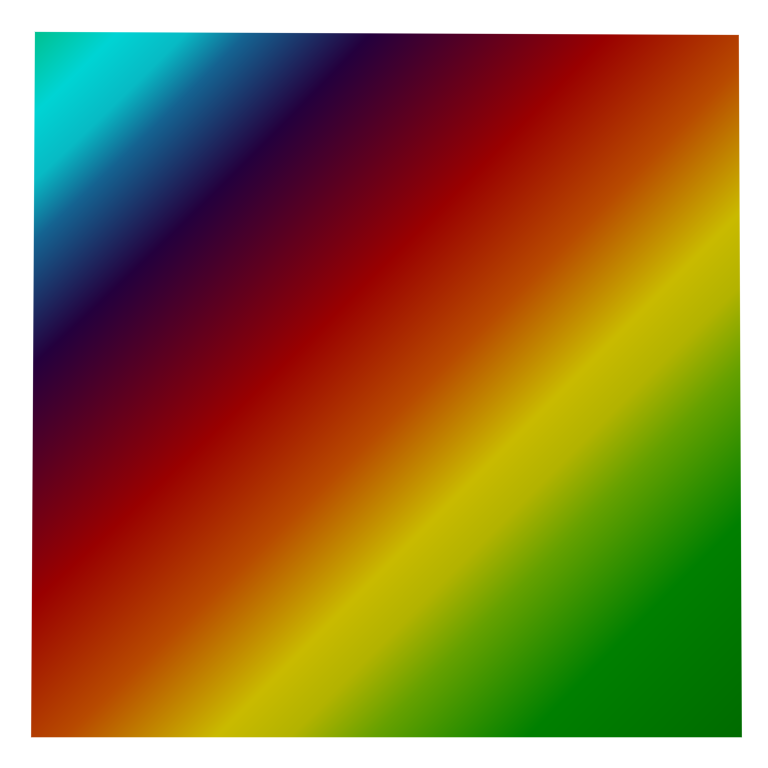
Write a WebGL 1 fragment shader that draws this background.

```glsl
precision highp float;

uniform vec2 u_resolution;

// Signed distance to the line a-b, positive on its left
float leftOf(vec2 p, vec2 a, vec2 b) {
    vec2 dir = normalize(b - a);
    return dir.x * (p.y - a.y) - dir.y * (p.x - a.x);
}

// Slightly skewed sheet, corners taken counterclockwise
float sheetDistance(vec2 p) {
    vec2 bottomLeft = vec2(0.0405, 0.040);
    vec2 bottomRight = vec2(0.966, 0.040);
    vec2 topRight = vec2(0.962, 0.9545);
    vec2 topLeft = vec2(0.0455, 0.9585);
    float horizontal = min(leftOf(p, bottomLeft, bottomRight), leftOf(p, topRight, topLeft));
    float vertical = min(leftOf(p, bottomRight, topRight), leftOf(p, topLeft, bottomLeft));
    return min(horizontal, vertical);
}

// Blend toward the next colour stop
vec3 ramp(vec3 color, vec3 next, float start, float end, float t) {
    return mix(color, next, clamp((t - start) / (end - start), 0.0, 1.0));
}

vec3 spectrum(float t) {
    vec3 color = vec3(0.0, 0.75, 0.55);
    color = ramp(color, vec3(0.0, 0.83, 0.83), 0.08, 0.195, t);
    color = ramp(color, vec3(0.03, 0.73, 0.77), 0.195, 0.285, t);
    color = ramp(color, vec3(0.08, 0.39, 0.57), 0.285, 0.365, t);
    color = ramp(color, vec3(0.14, 0.0, 0.24), 0.365, 0.530, t);
    color = ramp(color, vec3(0.60, 0.0, 0.0), 0.530, 0.845, t);
    color = ramp(color, vec3(0.72, 0.29, 0.0), 0.845, 1.055, t);
    color = ramp(color, vec3(0.79, 0.73, 0.0), 1.055, 1.240, t);
    color = ramp(color, vec3(0.70, 0.70, 0.0), 1.240, 1.335, t);
    color = ramp(color, vec3(0.40, 0.63, 0.0), 1.335, 1.440, t);
    color = ramp(color, vec3(0.0, 0.50, 0.0), 1.440, 1.642, t);
    return ramp(color, vec3(0.0, 0.42, 0.0), 1.642, 1.926, t);
}

void main() {
    vec2 p = gl_FragCoord.xy / u_resolution;

    // Diagonal bands with a gentle bow away from the yellow ridge
    float diagonal = p.x + 1.0 - p.y;
    float across = p.x + p.y - 1.0;
    float bow = 0.06 * across * across - 0.015 * across;
    float t = diagonal + bow * (1.24 - diagonal);

    // White margin with a smoothed sheet edge
    float pixel = 1.0 / min(u_resolution.x, u_resolution.y);
    float coverage = smoothstep(-0.75 * pixel, 0.75 * pixel, sheetDistance(p));
    gl_FragColor = vec4(mix(vec3(1.0), spectrum(t), coverage), 1.0);
}
```
